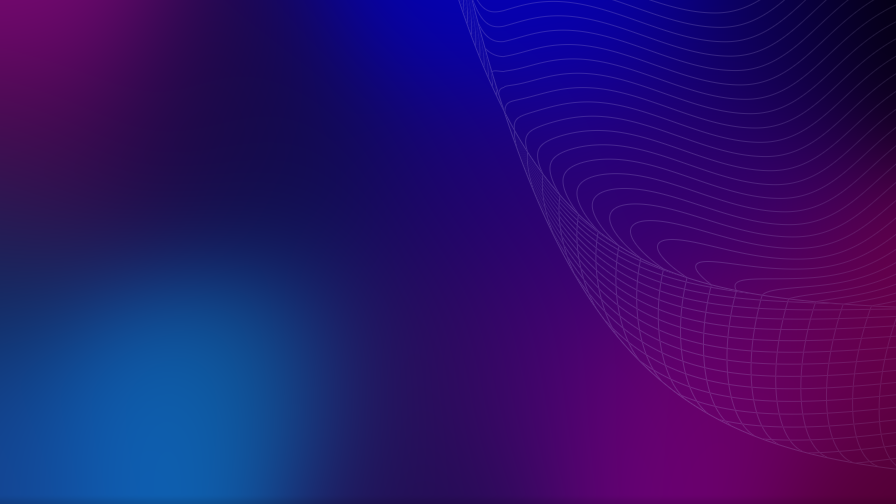
A WebGL 1 fragment shader for this background:

```glsl
precision highp float;
uniform vec2 u_resolution;

// Lengths are in canvas heights
const float GLOW_FALLOFF = 17.0;
const float LINE_HALF_WIDTH = 0.001;
const float LINE_ALPHA = 0.22;
const float EDGE_ALPHA = 0.26;
const float WAVE_HEIGHT = 0.04;
const float WAVE_LENGTH = 0.625;
const float WAVE_DENSITY = 35.0;
const float WAVE_RISE = 0.85;
const float FOLD_SOFTNESS = 0.046;
const vec2 PINCH = vec2(1.0, 0.22);   // x, depth below the top
const vec2 INNER_EDGE = vec2(0.398, 0.204);   // drop, reach
const vec2 OUTER_EDGE = vec2(0.741, 0.243);

const vec3 LINE_COLOR = vec3(0.72, 0.66, 0.88);
const vec3 MAGENTA = vec3(0.50, 0.03, 0.47);
const vec3 PLUM = vec3(0.29, 0.03, 0.28);
const vec3 MIDNIGHT = vec3(0.10, 0.03, 0.27);
const vec3 NAVY = vec3(0.05, 0.05, 0.30);
const vec3 ROYAL = vec3(0.01, 0.0, 0.72);
const vec3 DEEP_BLUE = vec3(0.04, 0.0, 0.33);
const vec3 BLACK = vec3(0.01, 0.0, 0.02);
const vec3 INDIGO = vec3(0.11, 0.01, 0.44);
const vec3 VIOLET = vec3(0.20, 0.0, 0.44);
const vec3 ORCHID = vec3(0.28, 0.01, 0.45);
const vec3 WINE = vec3(0.42, 0.0, 0.26);
const vec3 RASPBERRY = vec3(0.42, 0.0, 0.37);
const vec3 PURPLE = vec3(0.43, 0.0, 0.46);
const vec3 DUSK = vec3(0.13, 0.05, 0.32);
const vec3 AZURE = vec3(0.05, 0.41, 0.77);
const vec3 TEAL = vec3(0.05, 0.35, 0.58);
const vec3 SLATE = vec3(0.05, 0.16, 0.35);

void addGlow(inout vec4 sum, vec2 offset, vec3 color) {
  sum += exp(-GLOW_FALLOFF * dot(offset, offset)) * vec4(color, 1.0);
}

// Weighted blend of broad colour glows
vec3 backdrop(vec2 p) {
  vec4 sum = vec4(0.0);
  addGlow(sum, p - vec2(0.11, 0.99), MAGENTA);
  addGlow(sum, p - vec2(0.05, 0.71), PLUM);
  addGlow(sum, p - vec2(0.47, 0.88), MIDNIGHT);
  addGlow(sum, p - vec2(0.32, 0.67), MIDNIGHT);
  addGlow(sum, p - vec2(0.60, 0.65), NAVY);
  addGlow(sum, p - vec2(0.83, 1.02), ROYAL);
  addGlow(sum, p - vec2(1.17, 0.97), ROYAL);
  addGlow(sum, p - vec2(1.50, 0.91), DEEP_BLUE);
  addGlow(sum, p - vec2(1.81, 0.92), BLACK);
  addGlow(sum, p - vec2(0.92, 0.63), INDIGO);
  addGlow(sum, p - vec2(1.22, 0.61), VIOLET);
  addGlow(sum, p - vec2(1.48, 0.60), VIOLET);
  addGlow(sum, p - vec2(1.76, 0.42), WINE);
  addGlow(sum, p - vec2(1.80, 0.02), WINE * 0.75);
  addGlow(sum, p - vec2(1.34, 0.16), PURPLE);
  addGlow(sum, p - vec2(1.53, 0.30), RASPBERRY);
  addGlow(sum, p - vec2(1.06, 0.28), ORCHID);
  addGlow(sum, p - vec2(0.80, 0.32), DUSK);
  addGlow(sum, p - vec2(0.82, 0.05), DUSK);
  addGlow(sum, p - vec2(0.30, 0.17), AZURE);
  addGlow(sum, p - vec2(0.48, 0.25), TEAL);
  addGlow(sum, p - vec2(0.00, 0.46), SLATE);
  addGlow(sum, p - vec2(0.00, 0.12), SLATE * 1.6);
  return sum.rgb / sum.a;
}

float edgeDepth(float x, vec2 edge) {
  return PINCH.y + edge.x * (1.0 - exp((PINCH.x - x) / edge.y));
}

// Line number where a strand crosses the inner fold
float foldIndex(float x) {
  float d = x - PINCH.x;
  return 7.3 + (d > 0.0 ? 21.8 * pow(d, 0.75) : 120.0 * d);
}

// x: wave strands, y: fan strands, z: depth past inner edge, w: past outer edge
vec4 meshFields(vec2 p) {
  float depth = 1.0 - p.y;
  float inner = edgeDepth(p.x, INNER_EDGE);
  float outer = edgeDepth(p.x, OUTER_EDGE);
  float gap = outer - inner;
  float safeGap = abs(gap) < 0.0001 ? 0.0001 : gap;
  float t = clamp((depth - inner) / safeGap, 0.0, 1.0);
  float reach = max(p.x - PINCH.x, 0.0);

  float trough = 1.41 + 0.35 * depth;
  float rise = max(p.x - trough, 0.0);
  float wave = WAVE_HEIGHT * cos(6.2832 * (p.x - trough) / WAVE_LENGTH) - WAVE_RISE * rise * rise;
  float slide = gap * (0.43 * (1.0 - sqrt(1.0 - t * t)) - (0.1 + 0.35 * reach) * t);
  float nearFold = exp(-max(min(inner, outer) - depth, 0.0) / FOLD_SOFTNESS);
  float strands = mix((depth - wave) * WAVE_DENSITY, foldIndex(p.x - slide), nearFold);
  float fan = (6.5 + 5.0 * reach) * t + 4.0 * sqrt(t) + 9.0 * sqrt(reach);
  return vec4(strands, fan, depth - inner, depth - outer);
}

void main() {
  float pixel = 1.0 / u_resolution.y;
  vec2 p = gl_FragCoord.xy * pixel;
  vec3 color = backdrop(p);
  color *= mix(0.88, 1.0, smoothstep(0.0, 0.02, p.y));

  // Field slopes turn line numbers into distances
  float e = 0.0005;
  vec4 f = meshFields(p);
  vec4 dx = (meshFields(p + vec2(e, 0.0)) - f) / e;
  vec4 dy = (meshFields(p + vec2(0.0, e)) - f) / e;
  vec4 slope = max(sqrt(dx * dx + dy * dy), 0.001);
  vec4 dist = abs(vec4(fract(f.xy) - 0.5, f.zw)) / slope;
  vec4 line = clamp((LINE_HALF_WIDTH - dist) / pixel + 0.5, 0.0, 1.0);
  line.xy *= min(vec2(1.0), 130.0 / slope.xy);

  // The fan fills only the band between both edges
  float inside = 1.0 - smoothstep(-pixel, pixel, min(f.z, f.w));
  float band = inside * smoothstep(-pixel, pixel, max(f.z, f.w));
  float mesh = max(line.x * inside, line.y * band) * LINE_ALPHA;
  mesh = max(mesh, max(line.z, line.w) * EDGE_ALPHA);
  mesh *= 1.0 - 0.4 * smoothstep(1.35, 1.78, p.x);
  gl_FragColor = vec4(mix(color, LINE_COLOR, mesh), 1.0);
}
```
